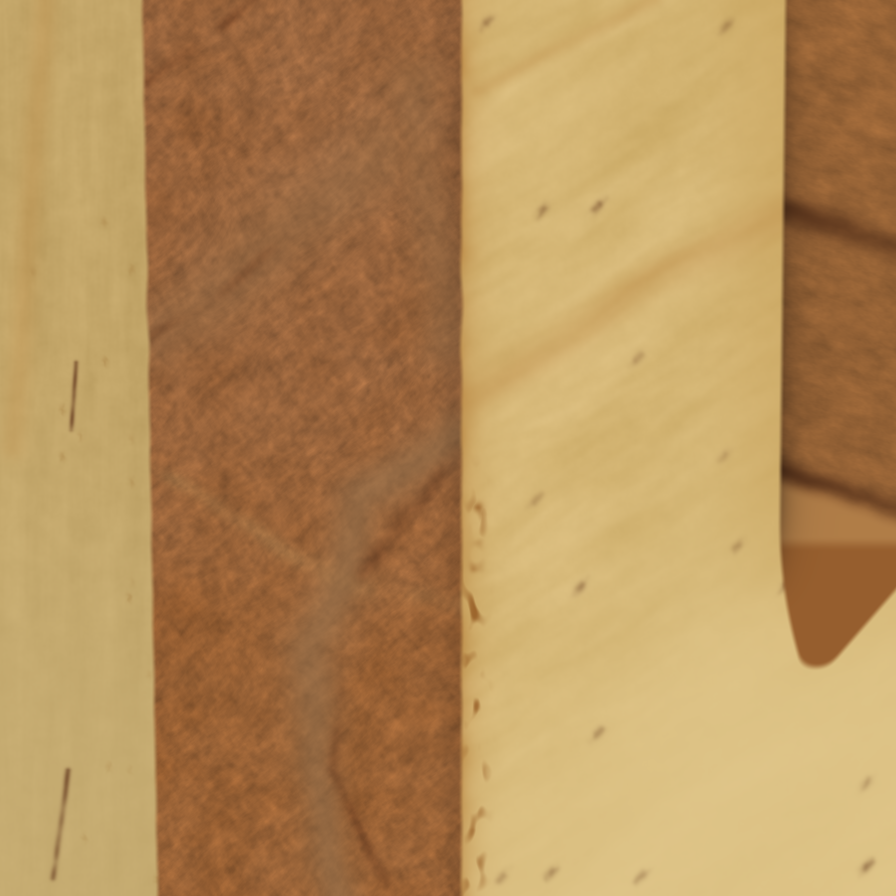
A WebGL 2 fragment shader for this texture:

```glsl
#version 300 es
precision highp float;
// Laminated wood: pale sapwood, a brown strip, a blond block and a dark rounded notch.
#define EDGE_SOFT 0.0035
#define FIBRE_GAIN 0.15
#define GRAIN_GAIN 0.10
#define SPECK_DENSITY 0.06
#define SPECK_CELLS 19.0
#define PALE vec3(0.765, 0.65, 0.41)
#define BROWN vec3(0.595, 0.39, 0.235)
#define BLOND vec3(0.835, 0.715, 0.46)
#define NOTCH vec3(0.585, 0.385, 0.21)
#define GREY_WOOD vec3(0.575, 0.42, 0.275)
#define BARK vec3(0.38, 0.21, 0.11)
#define AMBER vec3(0.72, 0.51, 0.24)

uniform vec2 u_resolution;
out vec4 outColor;

vec2 hash2(vec2 p) {
  vec3 q = fract(p.xyx * vec3(0.1031, 0.1030, 0.0973));
  q += dot(q, q.yzx + 33.33);
  return fract((q.xx + q.yz) * q.zy);
}

// Gradient noise
float corner(vec2 cell, vec2 f, vec2 o) {
  return dot(hash2(cell + o + 200.0) * 2.0 - 1.0, f - o);
}
float noise(vec2 p) {
  vec2 i = floor(p), f = p - i, u = f * f * (3.0 - 2.0 * f);
  return mix(mix(corner(i, f, vec2(0, 0)), corner(i, f, vec2(1, 0)), u.x),
             mix(corner(i, f, vec2(0, 1)), corner(i, f, vec2(1, 1)), u.x), u.y);
}
float fbm(vec2 p) {
  float sum = 0.0, amp = 1.0;
  for (int i = 0; i < 4; i++) { sum += amp * noise(p); p = p * 2.03 + 7.1; amp *= 0.6; }
  return sum;
}
vec2 warp(vec2 p, float f) { return vec2(noise(p * f), noise(p * f + 30.0)); }
vec2 rotate(vec2 p, float a) { return mat2(cos(a), -sin(a), sin(a), cos(a)) * p; }
float fill(float d) { return 1.0 - smoothstep(-EDGE_SOFT, EDGE_SOFT, d); }
float bump(float x, float w) { return exp(-x * x / (w * w)); }
float smax(float a, float b, float k) {
  float h = max(k - abs(a - b), 0.0) / k;
  return max(a, b) + h * h * k * 0.25;
}
// Soft line from ends.xy to ends.zw
float stroke(vec2 p, vec4 ends, float w) {
  vec2 ab = ends.zw - ends.xy, d = p - ends.xy;
  return bump(length(d - ab * clamp(dot(d, ab) / dot(ab, ab), 0.0, 1.0)), w);
}
// Scattered short pits
float specks(vec2 p, float angle, vec2 size) {
  vec2 q = p * SPECK_CELLS, cell = floor(q), h = hash2(cell);
  vec2 d = rotate(q - cell - 0.3 - 0.4 * h + 0.12 * noise(q * 5.0), angle) / size;
  return step(hash2(cell + 41.0).x, SPECK_DENSITY) * exp(-dot(d, d)) * (0.3 + 0.7 * h.y);
}

vec3 paleStrip(vec2 p) {
  vec3 c = PALE + 0.035 * fbm(p * vec2(30, 3)) + 0.025 * fbm(p * 35.0);
  vec2 w = p + vec2(0.004 * noise(p * vec2(2, 9)), 0);
  c = mix(c, AMBER, 0.25 * stroke(w, vec4(0.015, 0.5, 0.05, 1), 0.014));
  c = mix(c, vec3(0.78, 0.69, 0.47), 0.5 * smoothstep(0.7, 0.1, p.y));
  float cracks = stroke(w, vec4(0.08, 0.52, 0.084, 0.595), 0.0028)
               + stroke(w, vec4(0.06, 0.02, 0.077, 0.14), 0.0035);
  c = mix(c, BARK, 0.7 * cracks * smoothstep(-0.5, 0.4, noise(p * vec2(30, 50))));
  return mix(c, AMBER * 0.85, 0.3 * specks(p * 2.0, 0.2, vec2(0.12, 0.2)));
}

vec3 brownStrip(vec2 p) {
  vec2 w = p + 0.022 * warp(p, 8.0);
  vec3 c = mix(BROWN - vec3(0, 0.012, 0.03), BROWN, smoothstep(0.2, 0.65, p.y));
  c += 0.045 * fbm(w * 7.0);
  // Grey heartwood: two broad patches and a winding band
  float grey = 0.6 * max(stroke(w, vec4(0.18, 0.63, 0.43, 0.83), 0.045),
                         stroke(w, vec4(0.46, 0.9, 0.5, 0.62), 0.035));
  vec2 band[6] = vec2[6](vec2(0.51, 0.515), vec2(0.405, 0.44), vec2(0.385, 0.36),
                         vec2(0.352, 0.28), vec2(0.35, 0.15), vec2(0.378, 0));
  for (int i = 0; i < 5; i++) grey = max(grey, stroke(w, vec4(band[i], band[i + 1]), 0.027));
  c = mix(c, GREY_WOOD, 0.75 * grey);
  // Pale ray and dark growth lines, broken along their length
  float patchy = smoothstep(-0.5, 0.4, noise(p * 28.0));
  float ray = max(stroke(w, vec4(0.17, 0.475, 0.365, 0.362), 0.01),
                  0.7 * stroke(w, vec4(0.365, 0.362, 0.515, 0.32), 0.012));
  c = mix(c, vec3(0.67, 0.49, 0.3), 0.55 * ray * patchy);
  float dark = stroke(w, vec4(0.16, 0.91, 0.28, 1), 0.006);
  dark = max(dark, 0.6 * stroke(w, vec4(0.17, 0.622, 0.31, 0.73), 0.007));
  dark = max(dark, 0.8 * stroke(w, vec4(0.405, 0.362, 0.51, 0.49), 0.01));
  dark = max(dark, 0.6 * stroke(w, vec4(0.38, 0.27, 0.371, 0.14), 0.007));
  dark = max(dark, 0.8 * stroke(w, vec4(0.371, 0.14, 0.443, 0), 0.007));
  c = mix(c, BARK, 0.6 * dark * patchy);
  // Crossing fibres
  float fibre = fbm(rotate(w, 0.75) * vec2(30, 75)) + 0.7 * fbm(rotate(w, -1.0) * vec2(28, 60));
  c *= 1.0 + (FIBRE_GAIN * fibre + GRAIN_GAIN * noise(p * 130.0)) * (1.0 - 0.5 * grey);
  return c * (1.0 - 0.1 * smoothstep(0.48, 0.515, p.x));
}

vec3 blondBlock(vec2 p) {
  vec2 w = p + 0.012 * warp(p, 10.0), g = rotate(w, 0.55);
  vec3 c = BLOND + vec3(0.055, 0.065, 0.085) * fbm(g * vec2(3, 13)) + 0.015 * fbm(p * 45.0);
  c = mix(c, vec3(0.875, 0.775, 0.54), 0.8 * smoothstep(0.15, 0.7, p.x - p.y));
  float gold = smoothstep(0.76, 0.89, p.x) * smoothstep(0.2, 0.5, p.y);
  c = mix(c, vec3(0.78, 0.63, 0.35), 0.5 * gold);
  // Slanted growth bands
  float bands = max(stroke(w, vec4(0.52, 0.55, 0.7, 0.67), 0.02),
                    stroke(w, vec4(0.7, 0.67, 0.88, 0.765), 0.02));
  bands = max(bands, 0.8 * stroke(w, vec4(0.53, 0.9, 0.73, 1), 0.009));
  c = mix(c, AMBER, bands * (0.3 + 0.25 * noise(g * vec2(9, 50))));
  // Resin and pits along the seam
  c = mix(c, AMBER, 0.7 * exp(-max(p.x - 0.513 + 0.008 * noise(p * 30.0), 0.0) / 0.014));
  float pits = smoothstep(0.08, 0.4, noise(p * vec2(75, 40))) * bump(p.x - 0.53, 0.012);
  float scar = stroke(w, vec4(0.533, 0.365, 0.532, 0.435), 0.006);
  pits = max(pits * smoothstep(0.5, 0.4, p.y), scar * smoothstep(-0.3, 0.2, noise(p * 48.0)));
  c = mix(c, vec3(0.55, 0.31, 0.1), 0.75 * pits);
  return mix(c, BARK, 0.5 * specks(p, 0.85, vec2(0.17, 0.09)));
}

vec3 notchBlock(vec2 p) {
  float slope = p.y + 0.33 * (p.x - 0.875) + 0.006 * noise(p * 25.0);
  vec3 c = NOTCH * (1.0 + 0.14 * fbm(rotate(p, -0.3) * vec2(30, 60)) + 0.1 * fbm(p * 14.0));
  c = mix(c, vec3(0.69, 0.49, 0.28), smoothstep(0.475, 0.45, slope));
  c = mix(c, vec3(0.59, 0.37, 0.18), smoothstep(0.402, 0.384, p.y));
  float lines = bump(slope - 0.767, 0.015) + bump(slope - 0.475, 0.011);
  c = mix(c, BARK * 0.8, lines * mix(0.8, 0.5, smoothstep(0.87, 1.0, p.x)));
  return c * (1.0 - 0.3 * smoothstep(0.3, 0.45, p.y) * exp(-max(p.x - 0.872, 0.0) / 0.014));
}

void main() {
  vec2 p = gl_FragCoord.xy / u_resolution;
  float wobble = 0.003 * noise(vec2(3, p.y * 22.0));
  // Notch: straight side closing into a rounded tip
  float d = smax(0.866 + 0.011 * p.y - p.x, dot(p - vec2(0.87, 0.33), vec2(-0.947, -0.32)), 0.03);
  d = smax(d, dot(p - vec2(1, 0.342), vec2(0.754, -0.657)), 0.035);
  d = smax(d, 0.249 - p.y, 0.02);
  vec3 c = mix(blondBlock(p), brownStrip(p), fill(p.x - 0.515 + wobble));
  c = mix(c, paleStrip(p), fill(p.x - 0.176 + 0.017 * p.y - wobble));
  outColor = vec4(mix(c, notchBlock(p), fill(d)), 1);
}
```
